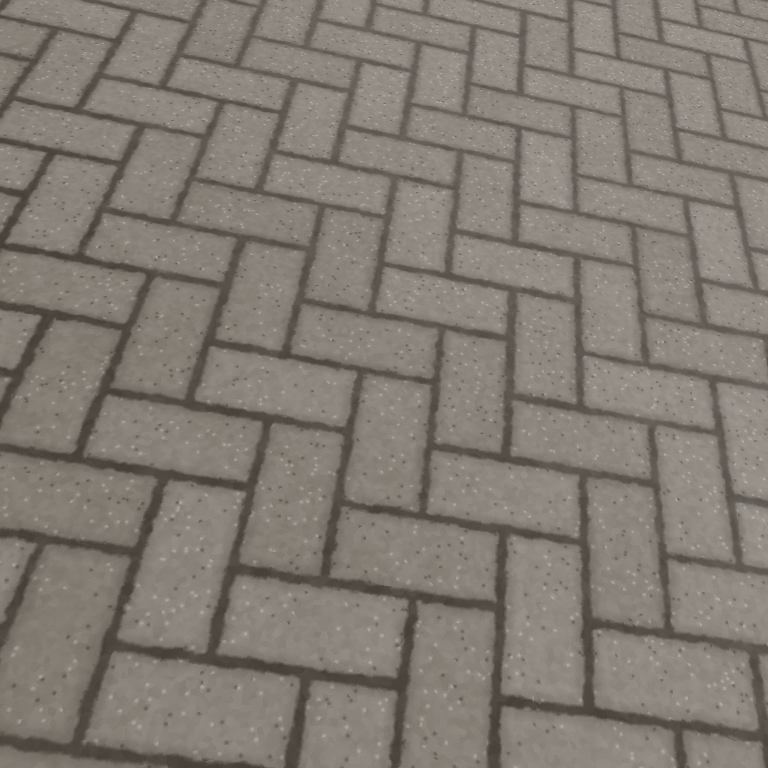
Write a Shadertoy shader that draws this texture.

```glsl
// Worn concrete pavers in a 2:1 herringbone, seen obliquely. A projective map
// turns the canvas into ground units (one paver width each); a box distance
// cuts the joints, cellular noise adds grit and layered sines add stains.

const vec3 PAVER_DARK = vec3(0.485, 0.458, 0.420);
const vec3 PAVER_LIGHT = vec3(0.590, 0.565, 0.538);
const vec3 JOINT_NEAR = vec3(0.275, 0.252, 0.222);
const vec3 JOINT_FAR = vec3(0.410, 0.385, 0.360);

// Columns: step along the ground x axis, step along ground y, ground origin.
const mat3 GROUND_TO_VIEW = mat3(
    0.1042, 0.0225, 0.0095,
   -0.0404, 0.0512, -0.0563,
    0.2708, 0.4453, 1.0);

float hash(vec2 p) {
    vec3 q = fract(p.xyx * vec3(0.1031, 0.1030, 0.0973));
    q += dot(q, q.yzx + 33.33);
    return fract((q.x + q.y) * q.z);
}

// Layered sines, roughly -1 to 1.
float waves(vec2 p) {
    float sum = 0.0;
    float gain = 0.5;
    for (int i = 0; i < 4; i++) {
        sum += gain * sin(p.x + 1.7 * sin(p.y)) * cos(p.y + 1.3 * sin(p.x * 0.8));
        p = mat2(1.6, 1.2, -1.2, 1.6) * p + 3.1;
        gain *= 0.6;
    }
    return sum;
}

// Cellular noise: x is the distance to the nearest grain, y its random shade.
vec2 grains(vec2 p) {
    vec2 cell = floor(p);
    vec2 nearest = vec2(9.0, 0.0);
    for (int y = -1; y <= 1; y++) {
        for (int x = -1; x <= 1; x++) {
            vec2 c = cell + vec2(x, y);
            vec2 seed = c + vec2(hash(c), hash(c + 41.7));
            float d = distance(p, seed);
            if (d < nearest.x) nearest = vec2(d, hash(c + 87.3));
        }
    }
    return nearest;
}

// Signed distance to a rounded box, negative inside.
float roundedBox(vec2 p, vec2 halfSize, float radius) {
    vec2 q = abs(p) - halfSize + radius;
    return length(max(q, 0.0)) + min(max(q.x, q.y), 0.0) - radius;
}

// Returns the paver's corner (xy), its length along x (z) and along y (w).
vec4 herringbone(vec2 ground) {
    vec2 cell = floor(ground);
    float slot = mod(cell.x + cell.y, 4.0);
    bool lying = slot < 1.5;
    vec2 along = lying ? vec2(1.0, 0.0) : vec2(0.0, 1.0);
    return vec4(cell - along * mod(slot, 2.0), 1.0 + along);
}

// Mottled concrete with a random tone for each paver.
vec3 paverColor(vec2 ground, float tone, float light) {
    vec2 coarse = grains(ground * 7.0);
    vec2 fine = grains(ground * 15.0 + 5.0);
    float shade = light + 0.32 * (tone - 0.5) + 0.13 * waves(ground * 2.3);
    shade += 0.30 * (coarse.y - 0.5) * (1.0 - smoothstep(0.1, 0.8, coarse.x));
    shade += 0.36 * (fine.y - 0.5);
    vec3 color = mix(PAVER_DARK, PAVER_LIGHT, shade);
    // Sparse pale chips and dark pits
    float dot1 = 1.0 - smoothstep(0.1, 0.45, fine.x);
    color += 0.09 * dot1 * step(0.93, fine.y);
    color -= 0.10 * dot1 * step(fine.y, 0.05);
    return color;
}

void mainImage(out vec4 fragColor, in vec2 fragCoord) {
    vec2 view = fragCoord / iResolution.xy;
    vec3 projected = inverse(GROUND_TO_VIEW) * vec3(view.x, 1.0 - view.y, 1.0);
    vec2 ground = projected.xy / projected.z;
    vec2 footprint = fwidth(ground);
    float blur = 0.022 + 0.5 * max(footprint.x, footprint.y);

    // Slightly uneven edges
    vec2 uneven = ground + 0.016 * vec2(waves(ground * 5.0), waves(ground.yx * 5.0 + 9.0));
    vec4 paver = herringbone(uneven);
    vec2 center = paver.xy + 0.5 * paver.zw;
    float tone = hash(paver.xy + 17.0);

    // Joint width varies by paver and crumbles along its length
    float crumble = 0.022 * waves(ground * 9.0 + 2.0) + 0.022 * (grains(ground * 11.0).y - 0.5);
    float halfJoint = 0.050 + 0.016 * hash(paver.xy + 3.0) + crumble;
    float inset = -roundedBox(uneven - center, 0.5 * paver.zw, 0.10);
    float cover = smoothstep(halfJoint - blur, halfJoint + blur, inset);

    // Paler toward the upper right, darker toward the left
    float far = smoothstep(0.5, 1.7, view.x + view.y);
    float light = 0.40 + 0.16 * view.x + 0.38 * far - 0.08 * waves(view * 7.0);
    vec3 surface = paverColor(ground, tone, light);
    surface *= 1.0 - 0.10 * (1.0 - smoothstep(0.06, 0.20, inset));

    // Sand and soil in the joints
    float soil = 0.28 * waves(ground * 3.7 + 6.0) + 0.25 * grains(ground * 9.0).y;
    vec3 joint = mix(JOINT_NEAR, JOINT_FAR, clamp(0.85 * far + soil, 0.0, 1.0));

    fragColor = vec4(mix(joint, surface, cover), 1.0);
}
```
